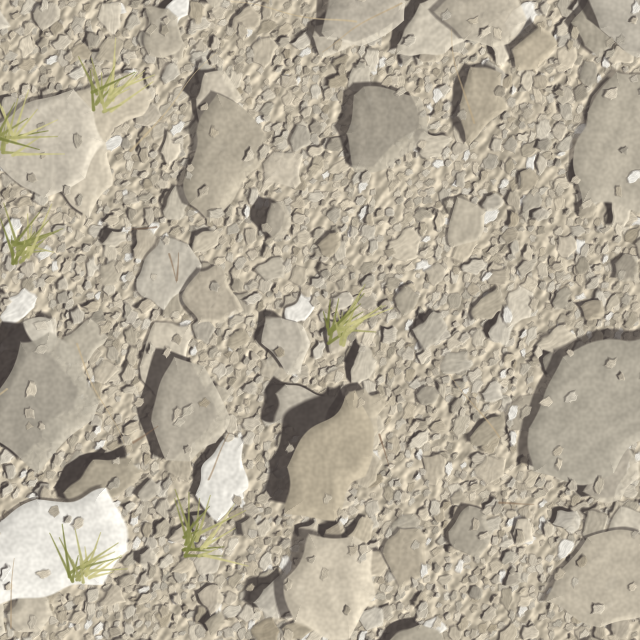
Write a WebGL 2 fragment shader that draws this texture.

```glsl
#version 300 es
precision highp float;
// Sunlit slate rubble: slanted stones over fine gravel, with straw and grass tufts.

uniform vec2 u_resolution;
out vec4 fragColor;

const float TAU = 6.2831853;
const float SOFT = 0.0015;                 // edge softness in canvas units
const vec2 LIGHT = vec2(0.88, -0.47);      // direction towards the sun
const vec3 SHADOW = vec3(0.26, 0.235, 0.225);
const vec3 DARK_SLATE = vec3(0.65, 0.61, 0.53);
const vec3 PALE_SLATE = vec3(0.86, 0.82, 0.74);

vec2 hash2(vec2 p) {
  vec3 q = fract(p.xyx * vec3(0.1031, 0.1030, 0.0973));
  q += dot(q, q.yzx + 33.33);
  return fract((q.xx + q.yz) * q.zy);
}

float cornerSlope(vec2 cell, vec2 offset) {
  float angle = TAU * hash2(cell).x;
  return dot(vec2(cos(angle), sin(angle)), offset);
}

float gradientNoise(vec2 p) {
  vec2 i = floor(p), f = p - i;
  vec2 u = f * f * f * (f * (f * 6.0 - 15.0) + 10.0);
  vec2 e = vec2(1.0, 0.0);
  float low = mix(cornerSlope(i, f), cornerSlope(i + e, f - e), u.x);
  float high = mix(cornerSlope(i + e.yx, f - e.yx), cornerSlope(i + e.xx, f - e.xx), u.x);
  return 1.4 * mix(low, high, u.y);
}

mat2 turnTo(float angle) {
  float c = cos(angle), s = sin(angle);
  return mat2(c, -s, s, c);
}

float coverage(float d, float soft) {
  return 1.0 - smoothstep(-soft, soft, d);
}

// Chipped polygon: distance at q, distance at the shadow lookup, facing of the nearest side
vec3 chippedStone(vec2 q, vec2 shadowQ, vec2 light, vec2 seed, float radius) {
  vec3 result = vec3(-9.0, -9.0, 0.0);
  for (int i = 0; i < 7; i++) {
    vec2 h = hash2(seed + 7.3 * float(i));
    float angle = (float(i) + 0.8 * h.x) * TAU / 7.0;
    vec2 normal = vec2(cos(angle), sin(angle));
    float side = radius * mix(0.7, 1.05, h.y);
    float d = dot(q, normal) - side;
    if (d > result.x) result.xz = vec2(d, dot(normal, light));
    result.y = max(result.y, dot(shadowQ, normal) - side);
  }
  return result;
}

// One grid of loose stones, each laid over the ground with its cast shadow
vec3 scatterStones(vec3 ground, vec2 p, float cells, float density, float relief) {
  vec2 g = p * cells;
  g += 0.11 * vec2(gradientNoise(g * 2.3), gradientNoise(g * 2.3 + 31.0));
  float soft = SOFT * cells;
  for (int j = -1; j <= 1; j++) for (int i = -1; i <= 1; i++) {
    vec2 id = floor(g) + vec2(i, j);
    vec2 seed = id + cells * 3.7;
    vec2 pick = hash2(seed), place = hash2(seed + 51.7), form = hash2(seed + 113.1);
    vec2 offset = g - id - mix(vec2(0.25), vec2(0.75), place);
    if (pick.x > density || dot(offset, offset) > 1.5) continue;

    mat2 turn = turnTo(0.95 + 1.5 * (form.x - 0.5));
    vec2 squash = vec2(1.0 / mix(1.05, 1.8, form.y), 1.0);
    vec2 light = turn * LIGHT;
    vec2 q = turn * offset;
    float reach = relief * mix(0.15, 1.0, pick.y * pick.y);
    float radius = mix(0.25, 0.44, fract(form.x * 7.0 + place.y));
    vec3 stone = chippedStone(q * squash, (q + light * reach) * squash, light, seed, radius);
    ground = mix(ground, SHADOW, coverage(stone.y, soft * 1.4) * mix(0.4, 0.95, pick.y));
    if (stone.x > soft) continue;

    float tone = sqrt(fract(place.x * 5.0 + form.y));
    vec3 rock = mix(DARK_SLATE, PALE_SLATE, tone);
    rock += vec3(-0.025, -0.005, 0.025) * (place.y - 0.4);
    rock = mix(rock, vec3(0.94, 0.93, 0.90), step(0.95, form.y) * 0.8);
    rock *= 1.0 + 0.07 * gradientNoise(q * vec2(2.5, 12.0) + seed);
    rock *= 1.0 + 0.17 * stone.z * smoothstep(-0.10, 0.0, stone.x);
    ground = mix(ground, rock, coverage(stone.x, soft) * mix(0.75, 1.0, form.y));
  }
  return ground;
}

// Dusty soil with slanted crumbs lit from one side
vec3 soil(vec2 p) {
  vec2 q = turnTo(0.9) * p * vec2(1.0);
  vec2 stepToSun = turnTo(0.9) * LIGHT * 0.004;
  vec2 grain = vec2(55.0, 95.0);
  float slope = gradientNoise(q * grain) - gradientNoise((q + stepToSun) * grain);
  float patches = gradientNoise(p * 7.0);
  return vec3(0.78, 0.735, 0.65) * (1.0 + 0.35 * slope + 0.06 * patches);
}

// Tapered stroke from root to tip
float strand(vec2 p, vec2 root, vec2 tip, float width) {
  vec2 axis = tip - root;
  float t = clamp(dot(p - root, axis) / dot(axis, axis), 0.0, 1.0);
  return coverage(length(p - root - axis * t) - width * (1.0 - 0.8 * t), SOFT);
}

vec3 strawOver(vec3 ground, vec2 p) {
  vec2 bent = p + 0.018 * vec2(gradientNoise(p * 7.0), gradientNoise(p * 7.0 + 19.0));
  for (int k = 0; k < 16; k++) {
    vec2 root = hash2(vec2(k, 301)), h = hash2(vec2(k, 347));
    vec2 tip = root + mix(0.05, 0.24, h.y * h.y) * vec2(cos(h.x * TAU), sin(h.x * TAU));
    vec3 straw = mix(vec3(0.50, 0.40, 0.32), vec3(0.86, 0.78, 0.62), h.y);
    ground = mix(ground, straw, 0.65 * strand(bent, root, tip, 0.0016));
  }
  return ground;
}

vec3 grassOver(vec3 ground, vec2 p) {
  for (int k = 0; k < 6; k++) {
    vec2 tuft = hash2(vec2(k, 413));
    if (distance(p, tuft) > 0.13) continue;
    for (int b = 0; b < 20; b++) {
      vec2 h = hash2(vec2(b + 31 * k, 457)), spread = hash2(vec2(b + 31 * k, 503));
      vec2 root = tuft + 0.035 * (spread - 0.5);
      float angle = 0.9 + 2.4 * (h.x - 0.5);
      vec2 tip = root + mix(0.025, 0.085, h.y) * vec2(cos(angle), sin(angle));
      vec3 blade = mix(vec3(0.46, 0.48, 0.25), vec3(0.84, 0.81, 0.58), spread.x);
      ground = mix(ground, blade, 0.9 * strand(p, root, tip, 0.0026));
    }
  }
  return ground;
}

void main() {
  vec2 p = gl_FragCoord.xy / min(u_resolution.x, u_resolution.y);
  vec3 color = soil(p);
  color = scatterStones(color, p, 68.0, 0.75, 0.26);
  color = scatterStones(color, p, 37.0, 0.50, 0.24);
  color = scatterStones(color, p, 20.0, 0.32, 0.24);
  color = scatterStones(color, p, 10.0, 0.28, 0.24);
  color = scatterStones(color, p, 4.6, 0.42, 0.20);
  color = scatterStones(color, p, 52.0, 0.10, 0.20);
  color = strawOver(color, p);
  color = grassOver(color, p);
  color *= 1.0 + 0.06 * gradientNoise(p * 150.0) + 0.04 * gradientNoise(p * 45.0);
  fragColor = vec4(clamp(color, 0.0, 1.0), 1.0);
}
```
